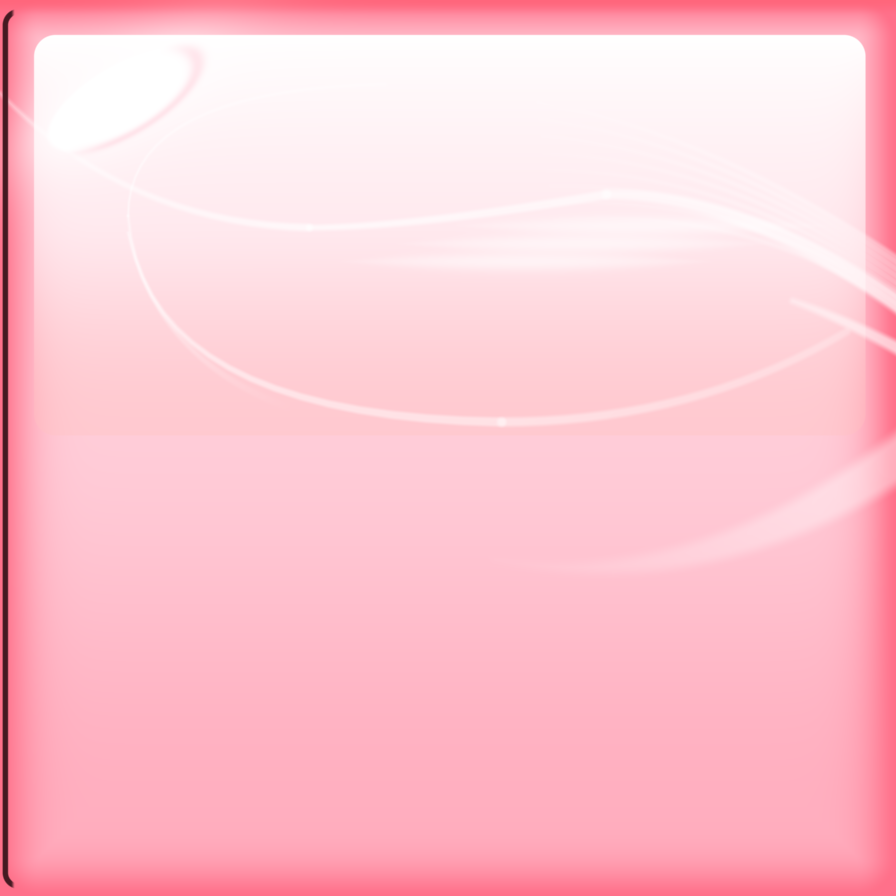
Give the GLSL for this background, as a Shadertoy shader.

```glsl
// Glossy pink tile: glowing rim, frosted upper panel, white ribbons and a tilted highlight.

const vec3 BASE_LOW   = vec3(1.00, 0.685, 0.750);
const vec3 BASE_HIGH  = vec3(1.00, 0.805, 0.850);
const vec3 RIM_PINK   = vec3(1.00, 0.440, 0.540);
const vec3 RIM_RED    = vec3(1.00, 0.380, 0.460);
const vec3 PANEL_TINT = vec3(1.00, 0.760, 0.750);
const vec3 DARK_LINE  = vec3(0.27, 0.10, 0.13);
const vec3 WHITE      = vec3(1.0);

const vec2  PANEL_MIN    = vec2(0.038, 0.514);
const vec2  PANEL_MAX    = vec2(0.966, 0.961);
const float PANEL_RADIUS = 0.024;
const float RIM_WIDTH    = 0.033;
const vec2  GLINT_CENTER = vec2(0.137, 0.889);
const vec2  GLINT_SIZE   = vec2(0.094, 0.038);
const float GLINT_ANGLE  = 0.53;
const int   RIBBON_STEPS = 18;
const int   STRANDS      = 8;

float roundedBox(vec2 p, vec2 lo, vec2 hi, float radius) {
    vec2 q = abs(p - 0.5 * (lo + hi)) - 0.5 * (hi - lo) + radius;
    return length(max(q, 0.0)) + min(max(q.x, q.y), 0.0) - radius;
}

// Quadratic curve a-b-c; half-width and opacity run from .x to .y along it.
float ribbon(vec2 p, vec2 a, vec2 b, vec2 c, vec2 width, vec2 opacity, float soft) {
    float cover = 0.0;
    vec2 start = a;
    for (int i = 1; i <= RIBBON_STEPS; i++) {
        float t = float(i) / float(RIBBON_STEPS);
        vec2 end = mix(mix(a, b, t), mix(b, c, t), t);
        vec2 side = end - start;
        float h = clamp(dot(p - start, side) / dot(side, side), 0.0, 1.0);
        float along = t - (1.0 - h) / float(RIBBON_STEPS);
        float d = length(p - start - side * h) - mix(width.x, width.y, along);
        float alpha = mix(opacity.x, opacity.y, along);
        cover = max(cover, alpha * (1.0 - smoothstep(-soft, soft, d)));
        start = end;
    }
    return cover;
}

// Soft horizontal wisp with pointed ends.
float wisp(vec2 p, vec2 center, vec2 size) {
    vec2 q = (p - center) / size;
    float taper = max(1.0 - q.x * q.x, 0.0);
    return taper * exp(-2.0 * q.y * q.y / (taper * taper + 0.02));
}

void addWhite(inout vec3 color, float amount) {
    color = mix(color, WHITE, clamp(amount, 0.0, 1.0));
}

void mainImage(out vec4 fragColor, in vec2 fragCoord) {
    vec2 p = fragCoord / iResolution.xy;
    float px = 1.0 / min(iResolution.x, iResolution.y);
    float fine = max(px, 0.0018);

    // Body gradient and inner rim glow
    vec3 color = mix(BASE_LOW, BASE_HIGH, smoothstep(0.08, 0.56, p.y));
    float inset = max(-roundedBox(p, vec2(0.0), vec2(1.0), 0.045), 0.0);
    color = mix(color, RIM_PINK, exp(-pow(inset / RIM_WIDTH, 1.5)));
    color = mix(color, RIM_RED, 0.7 * smoothstep(0.982, 1.0, p.y));

    // Frosted panel
    float t = clamp((p.y - PANEL_MIN.y) / (PANEL_MAX.y - PANEL_MIN.y), 0.0, 1.0);
    float panel = 1.0 - smoothstep(-px, px, roundedBox(p, PANEL_MIN, PANEL_MAX, PANEL_RADIUS));
    vec3 frost = mix(PANEL_TINT, WHITE, smoothstep(0.0, 0.55, t));
    color = mix(color, frost, panel * mix(0.35, 1.0, pow(t, 1.7)));

    // Large open loop
    addWhite(color, ribbon(p, vec2(0.945, 0.630), vec2(0.775, 0.529), vec2(0.560, 0.529),
                           vec2(0.004, 0.005), vec2(0.25, 0.45), 0.003));
    addWhite(color, ribbon(p, vec2(0.560, 0.529), vec2(0.160, 0.535), vec2(0.143, 0.759),
                           vec2(0.005, 0.001), vec2(0.45, 0.55), 0.0025));
    addWhite(color, ribbon(p, vec2(0.143, 0.759), vec2(0.143, 0.900), vec2(0.430, 0.906),
                           vec2(0.001, 0.002), vec2(0.55, 0.20), fine));
    addWhite(color, ribbon(p, vec2(0.143, 0.740), vec2(0.176, 0.596), vec2(0.326, 0.544),
                           vec2(0.001, 0.004), vec2(0.50, 0.0), 0.0025));

    // Long wave across the panel
    addWhite(color, ribbon(p, vec2(0.0, 0.896), vec2(0.143, 0.750), vec2(0.345, 0.746),
                           vec2(0.002, 0.004), vec2(0.35, 0.65), 0.003));
    addWhite(color, ribbon(p, vec2(0.345, 0.746), vec2(0.460, 0.746), vec2(0.677, 0.783),
                           vec2(0.003, 0.005), vec2(0.65, 0.55), 0.003));
    addWhite(color, ribbon(p, vec2(0.677, 0.783), vec2(0.830, 0.785), vec2(1.01, 0.655),
                           vec2(0.005, 0.010), vec2(0.55, 0.55), 0.004));

    // Strands gathering at the right edge
    for (int i = 0; i < STRANDS; i++) {
        float s = float(i) / float(STRANDS - 1);
        vec2 a = mix(vec2(0.60, 0.885), vec2(0.62, 0.755), s);
        vec2 b = mix(vec2(0.79, 0.855), vec2(0.85, 0.770), s);
        vec2 c = mix(vec2(1.01, 0.705), vec2(1.01, 0.650), s);
        addWhite(color, ribbon(p, a, b, c, vec2(0.001, 0.004), vec2(0.08, 0.40), 0.003));
    }

    // Wisps under the wave
    for (int i = 0; i < 3; i++) {
        float k = float(i);
        vec2 center = vec2(0.587 + 0.065 * k, 0.708 + 0.020 * k);
        addWhite(color, 0.55 * wisp(p, center, vec2(0.21, 0.015)));
    }

    // Short streak and broad lower swoosh
    addWhite(color, ribbon(p, vec2(0.885, 0.664), vec2(0.940, 0.645), vec2(1.01, 0.607),
                           vec2(0.003, 0.007), vec2(0.40, 0.65), 0.004));
    addWhite(color, ribbon(p, vec2(0.553, 0.375), vec2(0.790, 0.333), vec2(1.02, 0.500),
                           vec2(0.001, 0.025), vec2(0.05, 0.45), 0.009));

    // Tilted highlight with a halo and a shaded lower rim
    vec2 q = p - GLINT_CENTER;
    float cs = cos(GLINT_ANGLE), sn = sin(GLINT_ANGLE);
    q = vec2(cs * q.x + sn * q.y, cs * q.y - sn * q.x);
    float glint = (length(q / GLINT_SIZE) - 1.0) * GLINT_SIZE.y;
    addWhite(color, 0.55 * exp(-max(glint, 0.0) / 0.022));
    float shade = exp(-pow(glint / 0.004, 2.0)) * smoothstep(0.01, -0.03, q.y - 0.3 * q.x);
    addWhite(color, 1.0 - smoothstep(-fine, fine, glint));
    color = mix(color, BASE_HIGH, 0.5 * shade);

    // Dark hairline along the left side
    float edge = roundedBox(p, vec2(0.003, 0.008), vec2(1.2, 0.990), 0.018);
    float line = 1.0 - smoothstep(-px, px, abs(edge + 0.003) - 0.003);
    color = mix(color, DARK_LINE, line * (1.0 - smoothstep(0.012, 0.017, p.x)));

    fragColor = vec4(color, 1.0);
}
```
